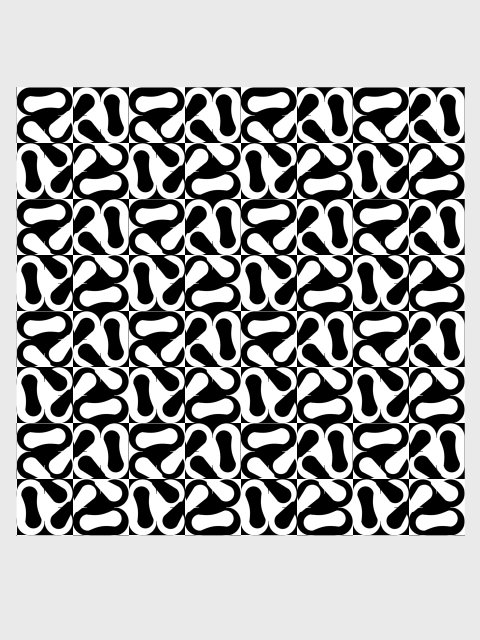
Reproduce this pattern procedurally as a Shadertoy shader.

```glsl
// Square panel of black and white meander tiles on a pale grey ground.
// One tile is built from discs and tapered drops; around each 2x2 block it
// makes quarter turns, and its two colours swap on a checkerboard.
#define TILES 8.0
#define PANEL_WIDTH 0.9335
#define PANEL_CENTER vec2(0.0013, 0.0180)
#define GROUND vec3(0.918)
#define INK vec3(0.0)
#define PAPER vec3(1.0)
#define DISC_RADIUS 0.25
#define LOBE_RADIUS 0.145
#define TAIL_RADIUS 0.085
#define WAIST 0.040

// Segment whose radius runs from ra to rb, pinched in the middle by waist.
float taperedDrop(vec2 p, vec2 a, vec2 b, float ra, float rb, float waist) {
    vec2 axis = b - a;
    float h = clamp(dot(p - a, axis) / dot(axis, axis), 0.0, 1.0);
    float radius = mix(ra, rb, h) - waist * sin(3.14159 * h);
    return length(p - a - axis * h) - radius;
}

// Signed distance to the tile's figure; p is centred, from -0.5 to 0.5.
float meander(vec2 p) {
    // Body: a long lobe above, two discs below, joined by a square core
    float body = taperedDrop(p, vec2(-0.25, 0.25), vec2(0.25, 0.25),
                             DISC_RADIUS, DISC_RADIUS, 0.0);
    body = min(body, length(vec2(abs(p.x) - 0.25, p.y + 0.25)) - DISC_RADIUS);
    body = min(body, max(abs(p.x), abs(p.y)) - DISC_RADIUS);

    // Holes: a closed peanut and two drops that open at the tile edges
    float holes = taperedDrop(p, vec2(-0.23, 0.20), vec2(0.23, 0.27),
                              LOBE_RADIUS, LOBE_RADIUS, WAIST);
    holes = min(holes, taperedDrop(p, vec2(-0.24, -0.25), vec2(0.02, -0.45),
                                   LOBE_RADIUS, TAIL_RADIUS, 0.0));
    holes = min(holes, taperedDrop(p, vec2(0.22, -0.26), vec2(0.45, 0.0),
                                   LOBE_RADIUS, TAIL_RADIUS, 0.0));
    return max(body, -holes);
}

void mainImage(out vec4 fragColor, in vec2 fragCoord) {
    vec2 p = (fragCoord - 0.5 * iResolution.xy) / iResolution.x - PANEL_CENTER;
    float pixel = 1.0 / iResolution.x;

    // Tile grid, with rows counted from the top
    vec2 grid = (p / PANEL_WIDTH + 0.5) * TILES;
    vec2 cell = floor(grid);
    vec2 local = fract(grid) - 0.5;
    float column = mod(cell.x, 2.0);
    float row = mod(TILES - 1.0 - cell.y, 2.0);

    // Clockwise quarter turns around each 2x2 block
    float turns = mix(column, 3.0 - column, row);
    for (float i = 0.0; i < turns; i += 1.0) local = vec2(-local.y, local.x);

    // Checkerboard colour swap
    float d = meander(local);
    if (mod(column + row, 2.0) > 0.5) d = -d;

    // Smoothed colours and panel edge
    float tilePixel = pixel * TILES / PANEL_WIDTH;
    vec3 color = mix(INK, PAPER, smoothstep(-0.7, 0.7, d / tilePixel));
    float edge = max(abs(p.x), abs(p.y)) - 0.5 * PANEL_WIDTH;
    color = mix(color, GROUND, smoothstep(-0.5, 0.5, edge / pixel));
    fragColor = vec4(color, 1.0);
}
```
